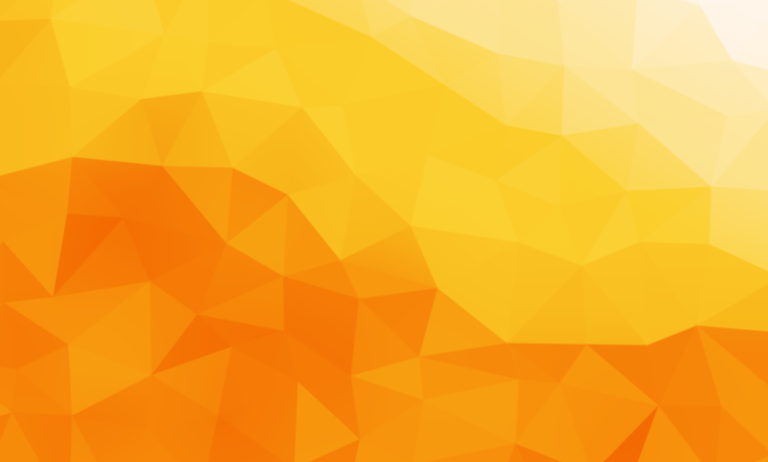
Reproduce this background procedurally as a Shadertoy shader.

```glsl
vec2 hash2(vec2 p) {
    vec2 k = vec2(dot(p, vec2(127.1, 311.7)), dot(p, vec2(269.5, 183.3)));
    return fract(sin(k) * 4375.85);
}

// Height of the stepped slope dividing orange from yellow
float ridge(float x) {
    return 0.65 - 0.19 * smoothstep(0.5, 0.8, x) - 0.17 * smoothstep(0.82, 1.12, x);
}

float spot(vec2 p, float x, float y, float radius) {
    vec2 d = (p - vec2(x, y)) / radius;
    return exp(-dot(d, d));
}

// Brightness: 0 is deep orange, 5 is near white
float level(vec2 p) {
    float above = p.y - ridge(p.x);
    float corner = p.y - 1.0 + 0.56 * (p.x - 0.935);
    float t = mix(0.85, 2.2, smoothstep(-0.05, 0.03, above));
    t += 0.8 * smoothstep(0.0, 0.22, above);
    t += smoothstep(-0.22, 0.03, corner) + smoothstep(0.0, 0.38, corner);

    // Darker areas
    t -= 0.9 * spot(p, 0.00, 0.90, 0.14);
    t -= 0.9 * spot(p, 0.35, 0.72, 0.08);
    t -= 0.6 * spot(p, 0.64, 0.63, 0.08);
    t -= 0.7 * spot(p, 0.26, 0.47, 0.11);
    t -= 0.6 * spot(p, 0.54, 0.28, 0.13);
    t -= 0.6 * spot(p, 0.50, 0.10, 0.10);
    t -= 0.6 * spot(p, 0.22, 0.07, 0.09);
    t -= 0.4 * spot(p, 0.04, 0.25, 0.09);
    t -= 0.4 * spot(p, 0.72, 0.20, 0.10);
    t -= 0.4 * spot(p, 1.37, 0.04, 0.12);

    // Lighter areas
    t += 0.5 * spot(p, 0.13, 0.64, 0.09);
    t += 0.5 * spot(p, 0.56, 0.52, 0.13);
    t += 0.3 * spot(p, 0.23, 0.25, 0.10);
    t += 0.3 * spot(p, 0.95, 0.20, 0.16);
    return t;
}

vec3 palette(float t) {
    vec3 c = mix(vec3(0.95, 0.39, 0.0), vec3(0.97, 0.58, 0.05), clamp(t, 0.0, 1.0));
    c = mix(c, vec3(0.97, 0.70, 0.09), clamp(t - 1.0, 0.0, 1.0));
    c = mix(c, vec3(0.985, 0.81, 0.17), clamp(t - 2.0, 0.0, 1.0));
    c = mix(c, vec3(0.99, 0.89, 0.56), clamp(t - 3.0, 0.0, 1.0));
    return mix(c, vec3(1.0, 0.96, 0.91), clamp(t - 4.0, 0.0, 1.0));
}

// Jittered grid point, with rows that follow the ridge
vec2 meshPoint(vec2 id) {
    vec2 base = id * vec2(0.155, 0.145);
    vec2 jitter = (hash2(id) - 0.5) * vec2(0.095, 0.085);
    return base + jitter + vec2(0.0, ridge(base.x));
}

// Signed distance to a line, positive on its left
float side(vec2 p, vec2 a, vec2 b) {
    vec2 e = b - a, d = p - a;
    return (e.x * d.y - e.y * d.x) / length(e);
}

// Adds one counterclockwise facet: colour in rgb, coverage in a
void addFacet(inout vec4 total, vec2 p, vec2 a, vec2 b, vec2 c, vec2 seed) {
    float d = min(side(p, a, b), min(side(p, b, c), side(p, c, a)));
    float soft = 0.003;
    float cover = smoothstep(-soft, soft, d);
    if (cover <= 0.0) return;
    vec2 center = (a + b + c) / 3.0;
    float variety = center.y < ridge(center.x) ? 0.65 : 0.32;
    float t = level(mix(center, p, 0.25)) + (hash2(seed).x - 0.5) * variety;
    total += vec4(palette(t), 1.0) * cover;
}

void mainImage(out vec4 fragColor, in vec2 fragCoord) {
    vec2 p = fragCoord / iResolution.xy * vec2(1.667, 1.0);
    vec2 cell = floor(vec2(p.x, p.y - ridge(p.x)) / vec2(0.155, 0.145));
    vec4 total = vec4(palette(level(p)), 1.0) * 0.0001;

    // Split each nearby cell along its shorter diagonal
    for (int j = -1; j <= 1; j++) {
        for (int i = -1; i <= 1; i++) {
            vec2 id = cell + vec2(i, j);
            vec2 a = meshPoint(id);
            vec2 b = meshPoint(id + vec2(1, 0));
            vec2 c = meshPoint(id + vec2(1, 1));
            vec2 d = meshPoint(id + vec2(0, 1));
            if (distance(a, c) < distance(b, d)) {
                addFacet(total, p, a, b, c, id + 17.3);
                addFacet(total, p, a, c, d, id + 41.9);
            } else {
                addFacet(total, p, a, b, d, id + 17.3);
                addFacet(total, p, b, c, d, id + 41.9);
            }
        }
    }
    fragColor = vec4(total.rgb / total.a, 1.0);
}
```
